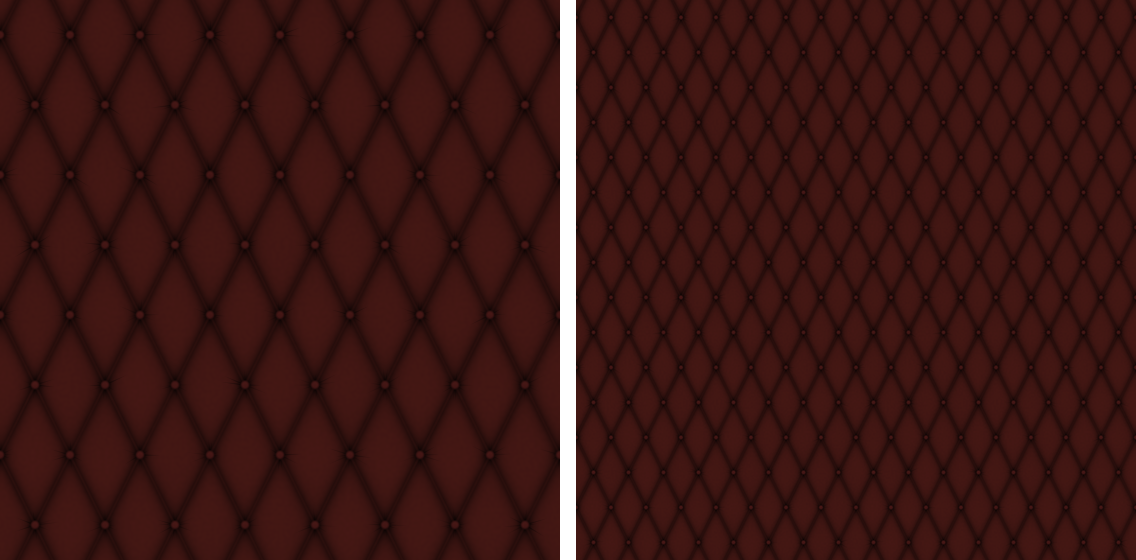
Left, the tile; right, the same tile 2 across and 2 down.
A Shadertoy shader for this pattern:

```glsl
// Dark red leather upholstery, diamond tufted, with piped seams and creased buttons.

const vec2 REPEATS = vec2(8.0, 4.0);          // diamonds across and down
const vec3 LEATHER = vec3(0.264, 0.090, 0.076);
const vec3 BUTTON = vec3(0.262, 0.086, 0.080);
const float BUTTON_RADIUS = 0.064;            // lengths are in diamond widths
const float SEAM_SLOPE = 1.118;               // length of the seam normal (1, 0.5)
const float QUARTER_TURN = 1.5707963;

float hash(vec2 cell, float seed) {
    vec3 p = fract(vec3(cell.xyx + seed * 1.37) * vec3(0.1031, 0.1030, 0.0973));
    p += dot(p, p.yzx + 33.33);
    return fract((p.x + p.y) * p.z);
}

vec2 gradient(vec2 cell, float period) {
    float angle = 4.0 * QUARTER_TURN * hash(mod(cell, period), 7.0);
    return vec2(cos(angle), sin(angle));
}

// Gradient noise that wraps after a whole number of cells
float wrappedNoise(vec2 uv, float period) {
    vec2 p = uv * period;
    vec2 i = floor(p), f = p - i;
    vec2 w = f * f * f * (f * (f * 6.0 - 15.0) + 10.0);
    vec2 e = vec2(1.0, 0.0);
    float bottom = mix(dot(gradient(i, period), f),
                       dot(gradient(i + e.xy, period), f - e.xy), w.x);
    float top = mix(dot(gradient(i + e.yx, period), f - e.yx),
                    dot(gradient(i + e.xx, period), f - e.xx), w.x);
    return mix(bottom, top, w.y);
}

// Soft valley beside a seam
float seamValley(float d, float depth) {
    return 1.0 - depth * exp(-d / 0.07);
}

// Tapering crease running out from a button
float crease(vec2 d, float angle, float reach) {
    vec2 dir = vec2(cos(angle), sin(angle));
    float along = dot(d, dir);
    float across = abs(d.x * dir.y - d.y * dir.x);
    float taper = clamp(1.0 - along / reach, 0.0, 1.0);
    float width = 0.010 + 0.012 * taper;
    return step(0.0, along) * taper * (1.0 - smoothstep(0.0, width, across));
}

// Three creases on each of four sides, different for every button
float creases(vec2 d, vec2 id) {
    float total = 0.0;
    for (int side = 0; side < 4; side++) {
        bool sideways = side % 2 == 0;
        float spread = sideways ? 0.42 : 0.13;
        for (int k = -1; k <= 1; k++) {
            float seed = float(side * 3 + k + 2);
            float jitter = (hash(id, seed) - 0.5) * spread * 0.7;
            float angle = float(side) * QUARTER_TURN + float(k) * spread + jitter;
            float reach = mix(0.12, sideways ? 0.36 : 0.25, hash(id, seed + 20.0));
            float strength = mix(0.12, 0.48, hash(id, seed + 40.0));
            total = max(total, strength * crease(d, angle, reach));
        }
    }
    return total;
}

void mainImage(out vec4 fragColor, in vec2 fragCoord) {
    vec2 uv = fragCoord / iResolution.xy;
    float pixel = REPEATS.x / iResolution.x;

    // Skewed lattice: seams on whole numbers, buttons where they cross
    vec2 q = uv * REPEATS - vec2(0.5, 0.25);
    vec2 lattice = vec2(q.x + q.y, q.x - q.y);
    vec2 corner = floor(lattice);
    vec2 seam = (0.5 - abs(fract(lattice) - 0.5)) / SEAM_SLOPE;

    // Padding falls away into the seams
    float depth = 0.61 + 0.10 * wrappedNoise(uv, 12.0);
    float shade = seamValley(seam.x, depth) * seamValley(seam.y, depth);

    // Creases and hollow around the four nearest buttons
    float nearest = 10.0;
    vec2 toButton = vec2(0.0);
    float fold = 0.0;
    for (int n = 0; n < 4; n++) {
        vec2 node = corner + vec2(n % 2, n / 2);
        vec2 r = lattice - node;
        vec2 d = vec2(0.5 * (r.x + r.y), r.x - r.y);
        vec2 id = mod(vec2(node.x + node.y, node.x - node.y), 2.0 * REPEATS);
        fold = max(fold, creases(d, id));
        if (length(d) < nearest) {
            nearest = length(d);
            toButton = d;
        }
    }
    shade *= 1.0 - fold;

    // Raised piping along each seam
    float soft = max(0.013, pixel * 0.5);
    float piping = 1.0 - smoothstep(0.016 - soft, 0.016 + soft, min(seam.x, seam.y));
    shade = mix(shade, 0.66, piping * 0.9);
    shade *= 1.0 - 0.38 * exp(-max(nearest - BUTTON_RADIUS, 0.0) / 0.045);

    // Faint mottling and grain
    float wear = 1.0 + 0.035 * wrappedNoise(uv, 10.0) + 0.04 * wrappedNoise(uv, 128.0);
    vec3 color = LEATHER * shade * wear;

    // Domed button with a darker rim
    float dome = 1.0 - 0.38 * smoothstep(0.45, 1.0, nearest / BUTTON_RADIUS);
    dome += 0.08 * toButton.y / BUTTON_RADIUS;
    float disc = 1.0 - smoothstep(-pixel, pixel, nearest - BUTTON_RADIUS);
    color = mix(color, BUTTON * dome * wear, disc);

    fragColor = vec4(color, 1.0);
}
```
